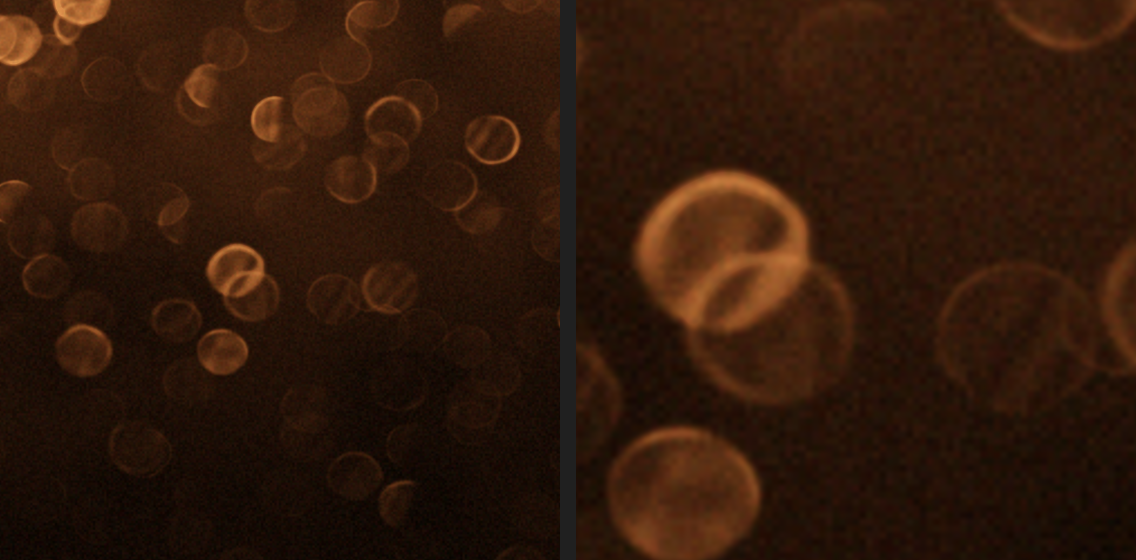
Left, the full canvas; right, a detail of the centre.
Write a WebGL 1 fragment shader that draws this background.

```glsl
precision highp float;

uniform vec2 u_resolution;

const int DISC_COUNT = 96;
const float RADIUS_MIN = 0.042;
const float RADIUS_MAX = 0.051;
const vec2 DISC_STRETCH = vec2(1.05, 0.95);
const float EDGE_WOBBLE = 0.10;
const float RIM_POSITION = 0.91;
const float RIM_WIDTH_MIN = 0.055;
const float RIM_WIDTH_MAX = 0.12;
const float FAINT_LIGHT = 0.065;
const float BRIGHT_LIGHT = 0.64;
const float BRIGHT_RARITY = 6.5;
const float CLIPPED_SHARE = 0.25;
const float FLOOR_BOTTOM = 0.070;
const float FLOOR_TOP = 0.222;
const float HAZE_AMOUNT = 0.17;
const float GRAIN_SCALE = 250.0;
const float GRAIN_AMOUNT = 0.048;

float hash(vec2 p) {
  vec3 q = fract(vec3(p.xyx) * 0.1031);
  q += dot(q, q.yzx + 33.33);
  return fract((q.x + q.y) * q.z);
}

float noise(vec2 p) {
  vec2 cell = floor(p);
  vec2 f = fract(p);
  f = f * f * (3.0 - 2.0 * f);
  float low = mix(hash(cell), hash(cell + vec2(1.0, 0.0)), f.x);
  float high = mix(hash(cell + vec2(0.0, 1.0)), hash(cell + vec2(1.0, 1.0)), f.x);
  return mix(low, high, f.y);
}

// Evenly spread centres with jitter, denser towards the top
vec2 discCentre(float id) {
  vec2 spread = fract(id * vec2(0.7549, 0.5698) + 0.31);
  spread.y = 1.0 - pow(spread.y, 1.3);
  vec2 jitter = vec2(hash(vec2(id, 11.0)), hash(vec2(id, 23.0))) - 0.5;
  return spread * 1.08 - 0.04 + jitter * 0.16;
}

// Light of one out-of-focus disc: streaked fill plus a broken, lopsided rim
float discLight(vec2 uv, float id) {
  vec2 centre = discCentre(id);
  float radius = mix(RADIUS_MIN, RADIUS_MAX, hash(vec2(id, 37.0)));
  vec2 q = (uv - centre) / (radius * DISC_STRETCH);
  float d = length(q);
  if (d > 1.4) return 0.0;
  d += EDGE_WOBBLE * (noise(q * 1.6 + id * 5.0 + 10.0) - 0.5);

  float rimWidth = mix(RIM_WIDTH_MIN, RIM_WIDTH_MAX, hash(vec2(id, 29.0)));
  float rimOffset = (d - RIM_POSITION) / rimWidth;
  float rim = exp(-rimOffset * rimOffset);
  float inside = 1.0 - smoothstep(0.92 - 1.5 * rimWidth, 0.96 + rimWidth, d);

  float rimAngle = 6.2832 * hash(vec2(id, 41.0));
  float facing = dot(q, vec2(cos(rimAngle), sin(rimAngle)));
  float arc = smoothstep(-1.0, 1.0, facing);
  float gaps = 0.35 + 1.1 * noise(q * 2.5 + id * 9.0 + 30.0);
  rim *= (0.15 + 0.95 * arc) * gaps;

  float streakAngle = mix(0.6, 1.6, hash(vec2(id, 53.0)));
  float across = dot(q, vec2(-sin(streakAngle), cos(streakAngle)));
  float streak = 0.3 + 1.4 * noise(vec2(across * 3.2 + 20.0, id * 7.0));
  float mottle = 0.6 + 0.8 * noise(q * 2.2 + id * 3.0 + 50.0);
  float fill = inside * streak * mottle * mix(0.25, 0.7, hash(vec2(id, 61.0)));

  // Some discs fade out along their streak direction
  float clipped = step(hash(vec2(id, 71.0)), CLIPPED_SHARE);
  float cut = smoothstep(-0.35, 0.3, across);
  float visible = mix(1.0, cut, clipped);

  float rarity = pow(hash(vec2(id, 83.0)), BRIGHT_RARITY);
  float strength = FAINT_LIGHT + BRIGHT_LIGHT * rarity;
  strength *= mix(0.35, 1.15, smoothstep(0.05, 0.8, centre.y));
  return strength * visible * (rim + fill);
}

// Dark brown through copper to pale amber
vec3 warmTint(float light) {
  float heat = light * light;
  return light * vec3(1.0, 0.48 + 0.25 * heat, 0.185 + 0.22 * heat);
}

void main() {
  vec2 uv = gl_FragCoord.xy / u_resolution;

  // Dim backdrop with broad, uneven haze
  float light = mix(FLOOR_BOTTOM, FLOOR_TOP, smoothstep(0.0, 1.0, uv.y));
  float haze = 0.55 * noise(uv * 4.0 + 3.0) + 0.45 * noise(uv * 9.0 + 17.0);
  light += HAZE_AMOUNT * (haze - 0.48) * (0.2 + uv.y);
  light = max(light, 0.06);

  for (int i = 0; i < DISC_COUNT; i++) {
    light += discLight(uv, float(i) + 1.0);
  }

  // Roll off the hottest overlaps
  light = min(light, 0.55 + 0.5 * (light - 0.55));
  light = min(light, 0.85);

  // Fine mottled grain, partly coloured
  vec2 g = uv * GRAIN_SCALE;
  float shared = noise(g) - 0.5;
  vec3 grain = vec3(noise(g + 400.0), noise(g + 800.0), noise(g + 1200.0)) - 0.5;
  grain = (grain + shared) * vec3(1.0, 0.6, 0.45);

  gl_FragColor = vec4(warmTint(light) + GRAIN_AMOUNT * grain, 1.0);
}
```
